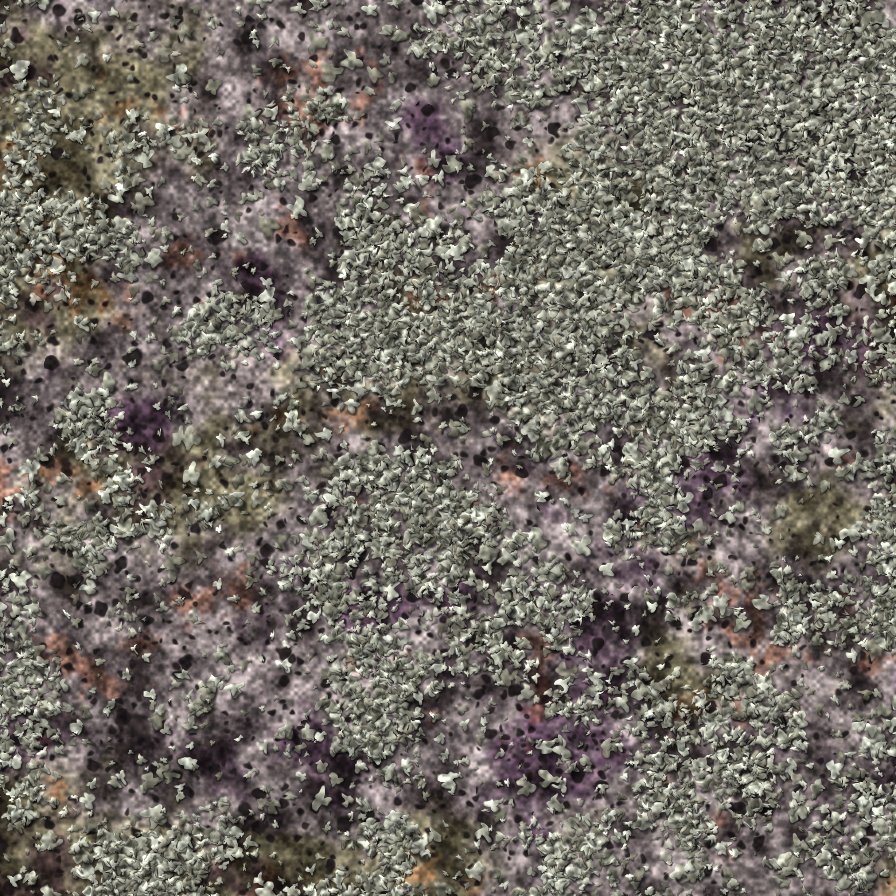
A three.js fragment shader for this texture:

```glsl
varying vec2 vUv;

const vec3 STONE_DARK = vec3(0.20, 0.17, 0.175);
const vec3 STONE_PALE = vec3(0.70, 0.645, 0.645);
const vec3 MOSS_DARK = vec3(0.19, 0.17, 0.12);
const vec3 MOSS_PALE = vec3(0.61, 0.58, 0.47);
const vec3 LICHEN_DULL = vec3(0.52, 0.51, 0.44);
const vec3 LICHEN_PALE = vec3(0.90, 0.92, 0.85);
const vec3 PIT_COLOR = vec3(0.11, 0.09, 0.095);
const vec3 PURPLE_TINT = vec3(0.62, 0.52, 0.64);
const vec3 RUST_TINT = vec3(1.12, 0.92, 0.80);

const float PATCH_SCALE = 4.5;     // broad moss and stain areas
const float CLUMP_SCALE = 10.0;    // lichen colonies
const float FLAKE_SCALE = 58.0;    // largest lichen lobes
const float FLAKE_STEP = 1.35;     // size ratio between flake layers
const float PIT_SCALE = 40.0;      // largest pits
const float GRAIN_SCALE = 230.0;
const float GRAIN_AMOUNT = 0.55;
const float EDGE = 0.0011;         // edge softness in canvas units
const float TAU = 6.28318;

float hash(vec2 p) {
  return fract(sin(dot(p, vec2(127.1, 311.7))) * 43758.5453);
}

vec2 hash2(vec2 p) {
  return vec2(hash(p), hash(p + 41.7));
}

float noise(vec2 p) {
  vec2 i = floor(p);
  vec2 f = fract(p);
  f = f * f * (3.0 - 2.0 * f);
  return mix(mix(hash(i), hash(i + vec2(1.0, 0.0)), f.x),
             mix(hash(i + vec2(0.0, 1.0)), hash(i + 1.0), f.x), f.y);
}

float fbm(vec2 p) {
  float sum = 0.0;
  float total = 0.0;
  float amp = 1.0;
  for (int i = 0; i < 5; i++) {
    sum += amp * noise(p);
    total += amp;
    amp *= 0.65;
    p = mat2(1.6, 1.2, -1.2, 1.6) * p + 17.3;
  }
  return sum / total;
}

// Chance of finding a lichen flake at a place
float lichenCover(vec2 uv) {
  float colony = 0.35 * noise(uv * PATCH_SCALE + 3.1)
               + 0.40 * noise(uv * CLUMP_SCALE + 8.7)
               + 0.25 * noise(uv * CLUMP_SCALE * 2.7 + 5.2);
  return 0.05 + 0.75 * smoothstep(0.42, 0.70, colony);
}

// One layer of lobed flakes, each with a cast shadow
void addFlakes(inout vec3 col, vec2 uv, float scale, float seed) {
  vec2 p = uv * scale;
  float soft = EDGE * scale;
  for (int j = -1; j <= 1; j++) {
    for (int i = -1; i <= 1; i++) {
      vec2 cell = floor(p) + vec2(float(i), float(j));
      vec2 center = cell + hash2(cell + seed);
      float pick = hash(cell + seed + 7.3);
      if (pick > lichenCover(center / scale)) continue;
      float tone = hash(cell + seed + 19.9);
      vec2 d = p - center;
      float angle = atan(d.y, d.x);
      float lobes = 1.0 + 0.28 * sin(angle * 3.0 + TAU * tone)
                  + 0.20 * sin(angle * 5.0 + TAU * hash(cell + 2.6));
      float radius = mix(0.24, 0.58, hash(cell + seed + 31.0)) * lobes;
      float shadow = smoothstep(0.22, -0.15, length(d + vec2(-0.12, 0.2)) - radius);
      col *= 1.0 - 0.5 * shadow;
      float relief = 0.85 + 0.25 * clamp(dot(d, vec2(-0.5, 0.8)) / radius, -1.0, 1.0);
      vec3 flake = mix(LICHEN_DULL, LICHEN_PALE, tone) * relief;
      col = mix(col, flake, smoothstep(soft, -soft, length(d) - radius));
    }
  }
}

// Depth of scattered round pits, 0 to 1
float pits(vec2 uv, float scale, float density) {
  vec2 p = uv * scale;
  float soft = EDGE * scale * 1.5;
  float depth = 0.0;
  for (int j = -1; j <= 1; j++) {
    for (int i = -1; i <= 1; i++) {
      vec2 cell = floor(p) + vec2(float(i), float(j));
      vec2 d = p - cell - hash2(cell + scale);
      float radius = mix(0.14, 0.36, hash(cell + 11.0));
      float present = step(hash(cell + 23.0), density);
      depth = max(depth, present * smoothstep(soft, -soft, length(d) - radius));
    }
  }
  return depth;
}

void main() {
  vec2 uv = vUv;
  vec2 warp = vec2(noise(uv * 130.0), noise(uv * 130.0 + 50.0)) - 0.5;
  vec2 rough = uv + 0.006 * warp;

  // Mauve stone with mossy, purple and rusty areas
  float tone = clamp(0.5 + 2.4 * (fbm(uv * 26.0) - 0.5), 0.0, 1.0);
  float moss = smoothstep(0.46, 0.62, fbm(uv * PATCH_SCALE + 21.0));
  float purple = smoothstep(0.56, 0.70, fbm(uv * PATCH_SCALE * 1.4 + 63.0));
  float rust = smoothstep(0.62, 0.74, fbm(uv * 15.0 + 90.0));
  vec3 col = mix(mix(STONE_DARK, STONE_PALE, tone), mix(MOSS_DARK, MOSS_PALE, tone), moss);
  col *= mix(vec3(1.0), PURPLE_TINT, purple) * mix(vec3(1.0), RUST_TINT, rust);

  // Pits, denser in the purple areas
  float pitDepth = max(pits(rough, PIT_SCALE, 0.14 + 0.2 * purple),
                       pits(rough + 0.37, PIT_SCALE * 2.1, 0.20 + 0.3 * purple));
  col = mix(col, PIT_COLOR, 0.9 * pitDepth);

  // Lichen from broad lobes to fine crumbs
  float scale = FLAKE_SCALE;
  for (int layer = 0; layer < 4; layer++) {
    addFlakes(col, rough, scale, float(layer) * 13.7);
    scale *= FLAKE_STEP;
  }

  // Gritty surface
  float grit = 0.6 * noise(uv * GRAIN_SCALE) + 0.4 * noise(uv * GRAIN_SCALE * 0.53 + 9.0);
  col *= 1.0 + GRAIN_AMOUNT * (grit - 0.5) * 2.0;

  gl_FragColor = vec4(clamp(col, 0.0, 1.0), 1.0);
}
```
